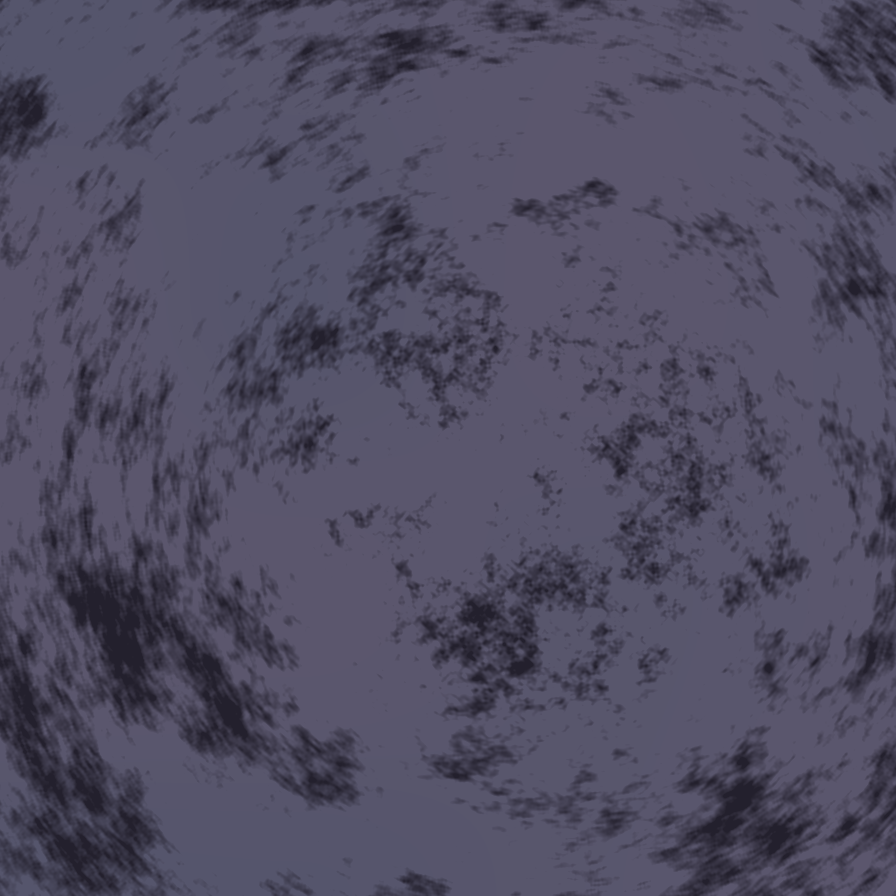
This texture is drawn by a Shadertoy shader. Its source:

```glsl
// Slate violet surface worn into dark speckled blotches that swirl around a hub.
// Octaves of value noise are smeared along circular arcs, normalised to unit
// deviation, biased away from a calm zone and ramped between two colours.

const vec3 SLATE_WARM = vec3(0.355, 0.338, 0.427);
const vec3 SLATE_COOL = vec3(0.333, 0.333, 0.423);
const vec3 SOOT       = vec3(0.138, 0.126, 0.175);

const vec2  SWIRL_HUB    = vec2(0.60, 0.46);  // streaks circle this point
const vec2  CALM_SPOT    = vec2(0.68, 0.55);  // cleanest area
const float CALM_BIAS    = 0.95;              // extra soot far from the calm spot
const int   OCTAVES      = 7;
const float BASE_FREQ    = 4.5;               // coarsest blotches per canvas
const float OCTAVE_GAIN  = 0.92;              // near 1 keeps the grain crisp
const float STREAK       = 1.1;               // smear step, in noise cells
const float SMEAR_GAIN   = 1.56;              // restores contrast lost by smearing
const float NOISE_SIGMA  = 0.2145;            // deviation of one noise octave
const float SOOT_START   = 0.02;              // ramp limits, in deviations
const float SOOT_FULL    = 2.1;

float hash(vec2 cell) {
    vec3 q = fract(vec3(cell.xyx) * 0.1031);
    q += dot(q, q.yzx + 33.33);
    return fract((q.x + q.y) * q.z);
}

float valueNoise(vec2 p) {
    vec2 cell = floor(p);
    vec2 f = fract(p);
    f = f * f * (3.0 - 2.0 * f);
    return mix(mix(hash(cell), hash(cell + vec2(1, 0)), f.x),
               mix(hash(cell + vec2(0, 1)), hash(cell + vec2(1, 1)), f.x), f.y);
}

// Three noise taps along a direction, centred on zero
float smearedNoise(vec2 p, vec2 stride) {
    float sum = valueNoise(p - stride) + valueNoise(p) + valueNoise(p + stride);
    return sum / 3.0 - 0.5;
}

// Fractal noise of unit deviation with streaks along the swirl
float swirlField(vec2 uv) {
    vec2 arm = uv - SWIRL_HUB;
    float radius = length(arm);
    vec2 tangent = vec2(-arm.y, arm.x) / max(radius, 0.001);
    float swirl = smoothstep(0.08, 0.5, radius);

    mat2 turn = mat2(0.8, 0.6, -0.6, 0.8);
    vec2 p = uv * BASE_FREQ + 17.3;
    float weight = 1.0, sum = 0.0, power = 0.0;
    for (int i = 0; i < OCTAVES; i++) {
        // Fine grain streaks more than the broad blotches
        float smear = swirl * mix(0.45, 1.0, float(i) / float(OCTAVES - 1));
        float grain = smearedNoise(p, tangent * STREAK * smear);
        sum += weight * grain * mix(1.0, SMEAR_GAIN, smear);
        power += weight * weight;
        weight *= OCTAVE_GAIN;
        p = turn * p * 2.0 + 5.7;
        tangent = turn * tangent;
    }
    return sum / (NOISE_SIGMA * sqrt(power));
}

void mainImage(out vec4 fragColor, in vec2 fragCoord) {
    vec2 uv = fragCoord / iResolution.y;

    // Soot coverage
    float remoteness = smoothstep(0.1, 0.7, distance(uv, CALM_SPOT));
    float field = swirlField(uv) + CALM_BIAS * (remoteness - 0.55);
    float soot = clamp((field - SOOT_START) / (SOOT_FULL - SOOT_START), 0.0, 1.0);

    // Slow tint drift of the clean surface
    float tint = smoothstep(0.2, 0.8, valueNoise(uv * 3.0 + 41.0));
    vec3 slate = mix(SLATE_COOL, SLATE_WARM, tint);

    fragColor = vec4(mix(slate, SOOT, soot), 1.0);
}
```
